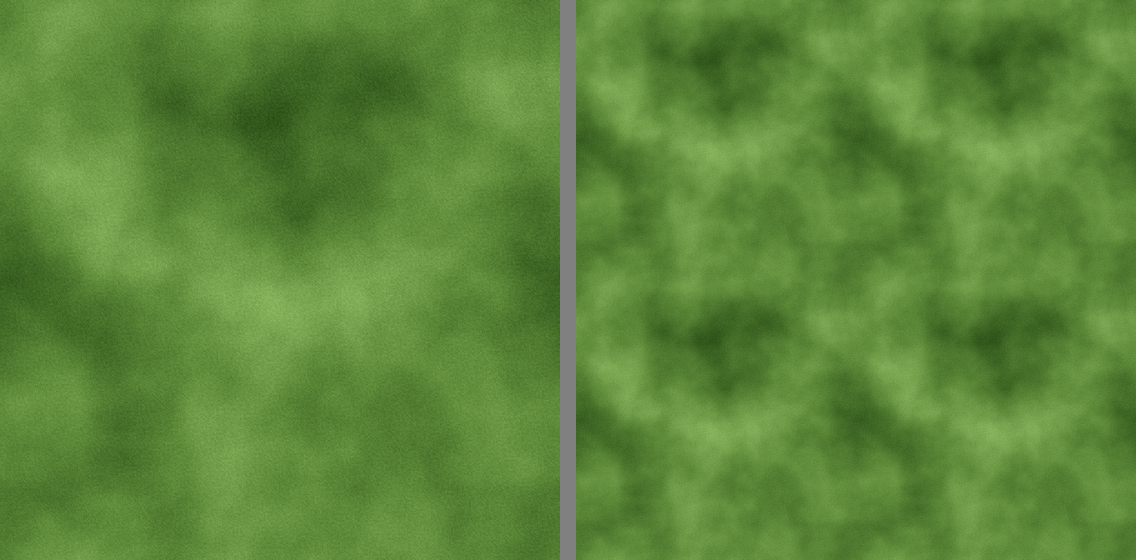
Left, the tile; right, the same tile 2 across and 2 down.
A Shadertoy shader for this texture:

```glsl
// Soft mottled green, like a blurred meadow, under a fine grain.
// Wrapping gradient noise is summed over octaves into broad clouds,
// then a three-colour ramp turns the resulting tone into greens.

#define CLOUD_CELLS 3.0
#define OCTAVES 6
#define OCTAVE_GAIN 0.5
#define CLOUD_CONTRAST 3.08
#define TONE_BIAS -0.1
#define GRAIN_CELLS 251.0
#define GRAIN_STRENGTH 0.68
#define SEED 7u
#define SHADE_GREEN vec3(0.265, 0.425, 0.155)
#define LEAF_GREEN vec3(0.365, 0.540, 0.222)
#define LIGHT_GREEN vec3(0.500, 0.670, 0.335)

const float TAU = 6.2831853;
const float SHADE_TONE = -1.35;
const float LIGHT_TONE = 1.6;

// Integer hash of a lattice corner, scaled to 0..1
float hash(uvec2 corner, uint layer) {
    uint h = corner.x * 1597u + corner.y * 51749u + (layer + SEED) * 7919u;
    h = (h ^ (h >> 16)) * 0x7feb352du;
    h = (h ^ (h >> 15)) * 0x846ca68bu;
    h ^= h >> 16;
    return float(h >> 8) / 16777216.0;
}

// Contribution of one corner: its unit gradient along the offset
float cornerSlope(vec2 corner, vec2 offset, float period, uint layer) {
    float angle = TAU * hash(uvec2(mod(corner, period)), layer);
    return dot(vec2(cos(angle), sin(angle)), offset);
}

// Gradient noise that repeats after a whole number of cells
float gradientNoise(vec2 p, float period, uint layer) {
    vec2 cell = floor(p);
    vec2 f = p - cell;
    vec2 blend = f * f * f * (f * (f * 6.0 - 15.0) + 10.0);
    vec2 right = vec2(1.0, 0.0);
    vec2 up = vec2(0.0, 1.0);
    float a = cornerSlope(cell, f, period, layer);
    float b = cornerSlope(cell + right, f - right, period, layer);
    float c = cornerSlope(cell + up, f - up, period, layer);
    float d = cornerSlope(cell + 1.0, f - 1.0, period, layer);
    return mix(mix(a, b, blend.x), mix(c, d, blend.x), blend.y);
}

// Octaves are shifted so that their lattices do not line up
float clouds(vec2 uv) {
    float sum = 0.0;
    float weight = 1.0;
    float cells = CLOUD_CELLS;
    for (int i = 0; i < OCTAVES; i++) {
        vec2 shift = float(i) * vec2(0.37, 0.61);
        sum += weight * gradientNoise(uv * cells + shift, cells, uint(i));
        weight *= OCTAVE_GAIN;
        cells *= 2.0;
    }
    return sum;
}

// Two sheared layers of unequal scale hide the grain lattice
float grain(vec2 uv) {
    vec2 sheared = vec2(uv.x + uv.y, uv.y);
    vec2 crossed = vec2(uv.x, uv.y - uv.x);
    float fineCells = floor(GRAIN_CELLS * 1.23);
    return gradientNoise(sheared * GRAIN_CELLS, GRAIN_CELLS, 31u)
         + gradientNoise(crossed * fineCells, fineCells, 47u);
}

// Ramp centred on the leaf colour, running on past both ends
vec3 greenRamp(float tone) {
    vec3 end = tone < 0.0 ? SHADE_GREEN : LIGHT_GREEN;
    float reach = tone < 0.0 ? tone / SHADE_TONE : tone / LIGHT_TONE;
    return mix(LEAF_GREEN, end, reach);
}

void mainImage(out vec4 fragColor, in vec2 fragCoord) {
    vec2 uv = fragCoord / iResolution.xy;
    float tone = TONE_BIAS + CLOUD_CONTRAST * clouds(uv);
    tone += GRAIN_STRENGTH * grain(uv);
    fragColor = vec4(clamp(greenRamp(tone), 0.0, 1.0), 1.0);
}
```
